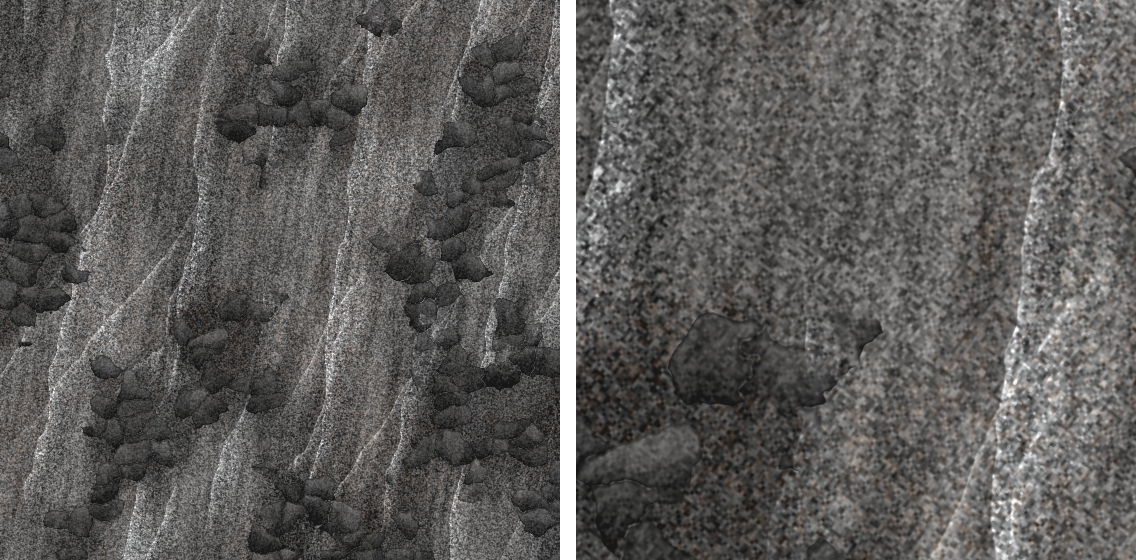
Left, the full canvas; right, a detail of the centre.
Give the GLSL for this texture, as a WebGL 1 fragment shader.

```glsl
precision highp float;
uniform vec2 u_resolution;

float hash(vec2 p) {
  vec3 q = fract(p.xyx * 0.1031);
  q += dot(q, q.yzx + 33.33);
  return fract((q.x + q.y) * q.z);
}

float noise(vec2 p) {
  vec2 i = floor(p), f = fract(p);
  f = f * f * (3.0 - 2.0 * f);
  return mix(mix(hash(i), hash(i + vec2(1.0, 0.0)), f.x),
             mix(hash(i + vec2(0.0, 1.0)), hash(i + 1.0), f.x), f.y);
}

float fbm(vec2 p) {
  float sum = 0.0, amp = 0.5;
  for (int i = 0; i < 5; i++) {
    sum += amp * noise(p);
    p = mat2(1.6, 1.2, -1.2, 1.6) * p + 17.3;
    amp *= 0.5;
  }
  return sum / 0.97;
}

// Crest of a rock slab: x = thin bright line, y = glow fading to the right
vec2 ledge(float s, float y, float threshold) {
  float id = floor(s), f = fract(s);
  float presence = smoothstep(threshold, threshold + 0.25, noise(vec2(id * 7.3 + 50.0, y)));
  float rise = smoothstep(0.0, 0.015, f);
  return rise * presence * vec2(exp(-f * 45.0), exp(-f * 5.5));
}

// Nearest stone: xy = offset from its centre, z = border distance, w = id
vec4 stoneCell(vec2 p) {
  vec2 cell = floor(p), nearest = vec2(0.0);
  float d1 = 9.0, d2 = 9.0, id = 0.0;
  for (int j = -1; j <= 1; j++) {
    for (int i = -1; i <= 1; i++) {
      vec2 c = cell + vec2(float(i), float(j));
      vec2 offset = p - c - 0.1 - 0.8 * vec2(hash(c), hash(c + 71.0));
      float d = length(offset);
      if (d < d1) {
        d2 = d1;
        d1 = d;
        nearest = offset;
        id = hash(c + 133.0);
      } else {
        d2 = min(d2, d);
      }
    }
  }
  return vec4(nearest, d2 - d1, id);
}

float rubbleField(vec2 p) {
  return fbm(vec2(p.x - 0.2 * p.y, p.y) * vec2(7.0, 3.6) + 31.0);
}

void main() {
  vec2 p = gl_FragCoord.xy / u_resolution.y;
  vec2 leaned = vec2(p.x - 0.16 * p.y, p.y);

  // Slab crests and diagonal veins, bent by noise
  float wobble = 0.17 * fbm(p * vec2(3.2, 2.0) + 5.0) + 0.02 * fbm(p * 14.0)
               + 0.003 * noise(p * 70.0);
  vec2 slab = ledge((leaned.x + wobble) * 6.5, p.y * 3.5, 0.15);
  vec2 vein = ledge((p.x - 0.62 * p.y + wobble * 0.8) * 5.0 + 20.0, p.y * 5.0, 0.42);
  vec2 branch = ledge((p.x - 0.42 * p.y + wobble * 1.1) * 5.5 + 40.0, p.y * 4.5 + 9.0, 0.42);
  float line = max(slab.x * 0.8, max(vein.x, branch.x));
  float glow = min(slab.y + 0.3 * vein.y + 0.4 * branch.y, 1.0);

  // Weathered face: broad blotches, upright streaks and grain
  float blotch = fbm(leaned * vec2(8.0, 4.5) + 60.0);
  float streak = fbm(leaned * vec2(90.0, 9.0));
  vec2 turned = mat2(0.8, 0.6, -0.6, 0.8) * p;
  float grain = 0.6 * noise(turned * 500.0) + 0.4 * noise(turned.yx * 330.0 + 9.0) - 0.5;
  float pale = clamp(glow + smoothstep(0.55, 0.75, blotch) * 0.6, 0.0, 1.0);
  float speck = smoothstep(0.6, 0.88, noise(turned * 400.0 + 80.0));
  float tone = 0.365 + 0.3 * (blotch - 0.5) + 0.24 * (streak - 0.5);
  tone += 0.085 * glow + 0.22 * pale * speck + grain * (0.46 + 0.2 * pale);
  tone += line * (0.38 + 0.1 * grain);

  // Dark hollows holding a few faceted stones
  vec2 scale = vec2(21.0, 25.0);
  vec2 q = p * scale + 1.1 * vec2(fbm(p * 22.0), fbm(p * 22.0 + 40.0));
  vec4 stone = stoneCell(q);
  float hollow = smoothstep(0.56, 0.68, rubbleField(p));
  float inside = smoothstep(0.6, 0.62, rubbleField(p - stone.xy / scale));
  float body = inside * step(0.35, stone.w) * smoothstep(0.0, 0.05, stone.z);
  float angle = stone.w * 40.0;
  float facet = smoothstep(-0.04, 0.04, dot(stone.xy, vec2(cos(angle), sin(angle))));
  float stoneTone = 0.15 + 0.09 * stone.w + 0.06 * facet + 0.18 * stone.y
                  + 0.22 * grain + 0.12 * (streak - 0.5);
  stoneTone *= mix(0.55, 1.0, smoothstep(0.03, 0.18, stone.z));
  float gravel = 0.23 + 0.4 * grain + 0.25 * (blotch - 0.5);
  tone = mix(tone, gravel, hollow * 0.85 * (1.0 - 0.5 * line));
  tone = mix(tone, stoneTone, body * 0.92);

  // Faint rusty and cool mineral tints
  float rust = smoothstep(0.5, 0.8, noise(turned * 260.0 + 30.0))
             * smoothstep(0.42, 0.62, fbm(leaned * vec2(9.0, 5.0) + 90.0)) * (1.0 - body);
  vec3 color = max(tone, 0.09) * mix(vec3(1.01, 1.0, 0.985), vec3(0.995, 1.0, 1.005), pale);
  color += rust * vec3(0.032, 0.004, -0.018);
  gl_FragColor = vec4(clamp(color, 0.0, 1.0), 1.0);
}
```
